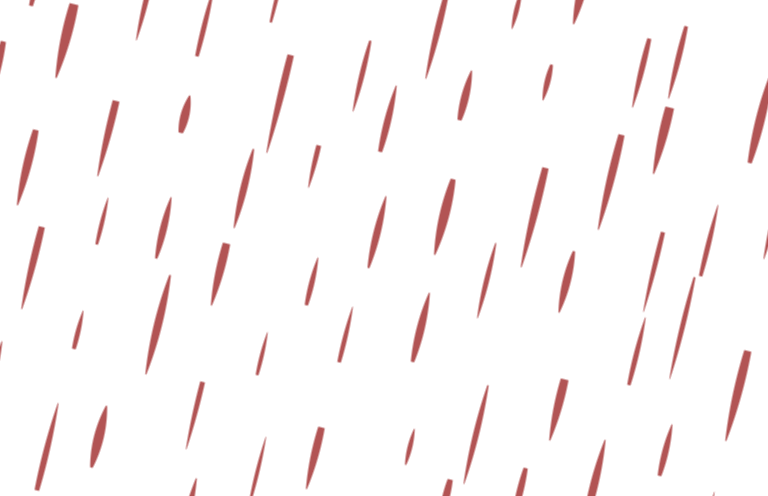
Reproduce this pattern procedurally as a Shadertoy shader.

```glsl
// Slanted red rain strokes on white: one tapered streak per jittered cell.
// The plane is rotated along the fall direction, and every pixel gathers
// the soft coverage of the streaks in its 3x3 neighbouring cells.

vec4 hash4(vec2 cell) {
    vec4 h = fract(cell.xyxy * vec4(0.1031, 0.1030, 0.0973, 0.1099));
    h += dot(h, h.wzxy + 33.33);
    return fract((h.xxyz + h.yzzw) * h.zywx);
}

// Coverage of an upright streak centred at the origin; the widest point
// sits at "belly" (-1 to 1 along the length), the far end gets thin.
float streak(vec2 p, float halfLength, float halfWidth, float belly, float soft) {
    float t = clamp(p.y / halfLength, -1.0, 1.0) - belly;
    float reach = 1.0 + abs(belly);
    float w = halfWidth * (1.0 - 0.88 * t * t / (reach * reach));
    float side = clamp((w - abs(p.x)) / soft + 0.5, 0.0, min(1.0, 2.0 * w / soft));
    float ends = clamp((halfLength - abs(p.y)) / soft + 0.5, 0.0, 1.0);
    return side * ends;
}

void mainImage(out vec4 fragColor, in vec2 fragCoord) {
    vec2 p = fragCoord / iResolution.y;
    float soft = max(0.0042, 1.2 / iResolution.y);

    // Rotate so that y runs along the fall direction
    vec2 fall = normalize(vec2(0.245, 1.0));
    vec2 q = vec2(dot(p, vec2(fall.y, -fall.x)), dot(p, fall));

    // Gather nearby streaks; columns are shifted against each other
    vec2 cellSize = vec2(0.135, 0.22);
    float ink = 0.0;
    for (int i = -1; i <= 1; i++) {
        float column = floor(q.x / cellSize.x) + float(i);
        float shift = fract(column * 0.618);
        for (int j = -1; j <= 1; j++) {
            vec2 cell = vec2(column, floor(q.y / cellSize.y + shift) + float(j));
            vec4 place = hash4(cell + 17.0);
            vec4 shape = hash4(cell + 71.0);

            vec2 jitter = (place.xy - 0.5) * vec2(0.6, 0.45);
            vec2 center = (cell + 0.5 + jitter - vec2(0.0, shift)) * cellSize;
            float halfLength = mix(0.022, 0.116, 0.5 * (shape.x + shape.y));
            float halfWidth = mix(0.003, 0.0108, 0.3 * shape.x + 0.7 * shape.z);
            float belly = mix(-0.4, 0.65, shape.w);
            ink = max(ink, streak(q - center, halfLength, halfWidth, belly, soft));
        }
    }

    vec3 paper = vec3(1.0);
    vec3 rainRed = vec3(0.70, 0.33, 0.33);
    fragColor = vec4(mix(paper, rainRed, ink), 1.0);
}
```
